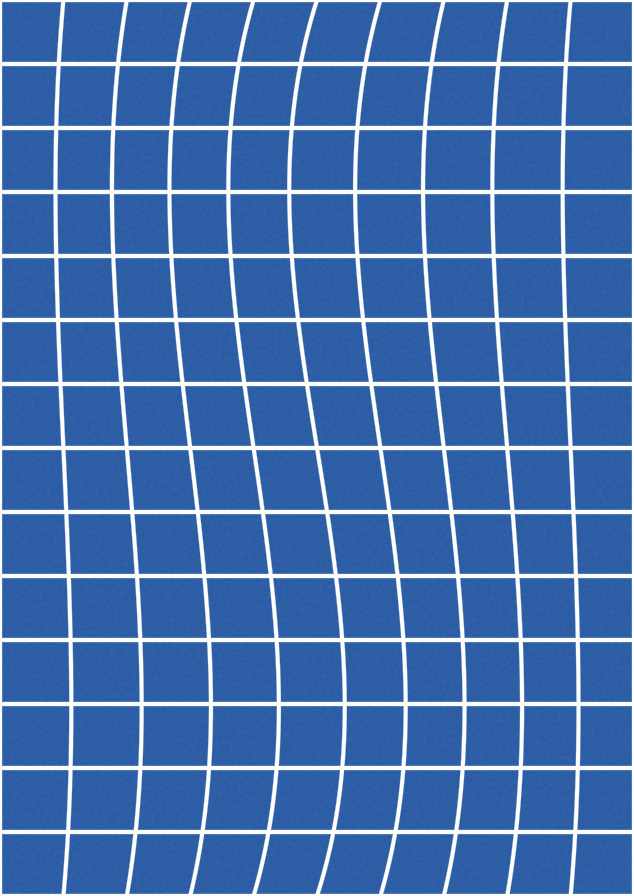
Give the GLSL for this pattern, as a WebGL 2 fragment shader.

```glsl
#version 300 es
precision highp float;
// White grid on blue whose upright lines sway in an S curve, widest at the centre.

#define COLUMNS 10
#define ROWS 14.0
#define LINE_WIDTH 0.0066   // share of the canvas width
#define SWAY 0.0438         // peak sideways shift, share of the width
#define SWAY_FALLOFF 1.5    // how the shift fades toward the sides
#define SOFTNESS 1.25       // edge blur in pixels
#define GRAIN_SCALE 170.0
#define GRAIN_AMOUNT 0.03
#define BLUE vec3(0.18, 0.37, 0.65)
#define WHITE vec3(0.995)

uniform vec2 u_resolution;
out vec4 fragColor;

vec2 hash2(vec2 cell) {
    vec3 q = fract(cell.xyx * vec3(0.1031, 0.1030, 0.0973));
    q += dot(q, q.yzx + 33.33);
    return fract((q.xx + q.yz) * q.zy);
}

// Distance to the nearest jittered cell point
float cellular(vec2 p) {
    vec2 cell = floor(p), local = fract(p);
    float nearest = 2.0;
    for (int y = -1; y <= 1; y++) {
        for (int x = -1; x <= 1; x++) {
            vec2 offset = vec2(x, y);
            vec2 delta = offset + hash2(cell + offset) - local;
            nearest = min(nearest, dot(delta, delta));
        }
    }
    return sqrt(nearest);
}

// Distance to the level lines, including both outer edges
float levelLines(float y, float height) {
    float row = y / height * ROWS;
    return abs(row - round(row)) * height / ROWS;
}

// Distance to the swaying lines: a cubic with zeros at top, middle and bottom
float swayingLines(vec2 p, float height) {
    float t = 1.0 - p.y / height;
    const float CUBIC_PEAK = 0.09623;
    float curve = -t * (1.0 - t) * (1.0 - 2.0 * t) / CUBIC_PEAK;
    float slope = (1.0 - 6.0 * t + 6.0 * t * t) / (CUBIC_PEAK * height);
    float nearest = 1.0;
    for (int i = 0; i <= COLUMNS; i++) {
        float base = float(i) / float(COLUMNS);
        float reach = SWAY * (1.0 - pow(abs(2.0 * base - 1.0), SWAY_FALLOFF));
        float d = abs(p.x - base - reach * curve);
        nearest = min(nearest, d * inversesqrt(1.0 + reach * reach * slope * slope));
    }
    return nearest;
}

void main() {
    // Canvas width is one unit
    vec2 p = gl_FragCoord.xy / u_resolution.x;
    float height = u_resolution.y / u_resolution.x;
    float blur = SOFTNESS / u_resolution.x;

    // Faint paper grain on the blue
    float grain = cellular(p * GRAIN_SCALE) - 0.5;
    vec3 color = BLUE + GRAIN_AMOUNT * grain;

    // Grid lines
    float d = min(levelLines(p.y, height), swayingLines(p, height));
    float ink = clamp((0.5 * LINE_WIDTH - d) / blur + 0.5, 0.0, 1.0);
    fragColor = vec4(mix(color, WHITE, ink), 1.0);
}
```
